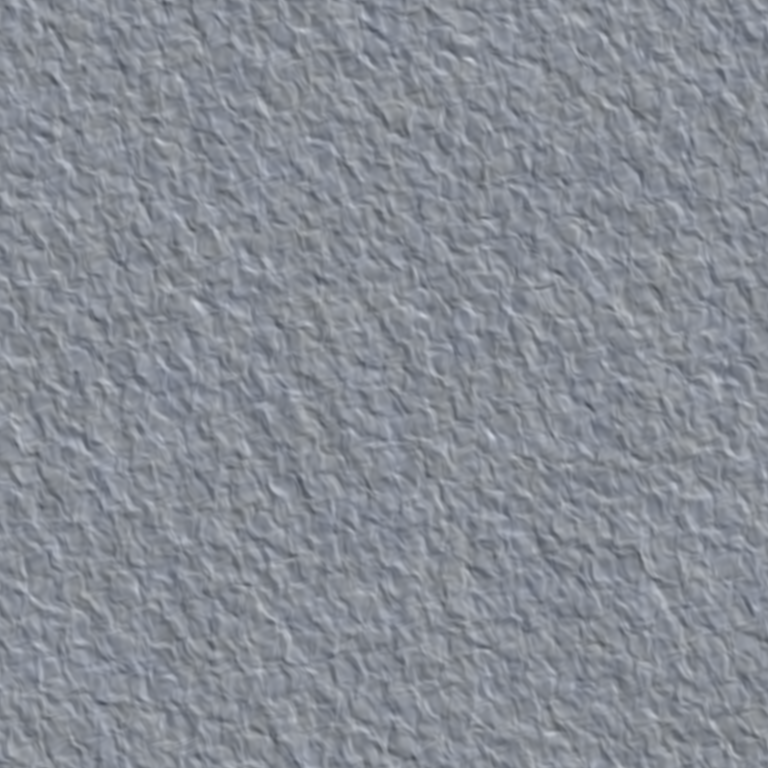
Reproduce this texture procedurally as a Shadertoy shader.

```glsl
// Rough blue-grey plaster: fine short wrinkles and small dents under raking light.

const vec3  BASE_COLOR   = vec3(0.528, 0.548, 0.582);
const vec3  TINT_SHIFT   = vec3(0.010, 0.005, -0.014); // warm and cool patches
const vec2  LIGHT_DIR    = vec2(0.66, 0.75);           // from the upper right
const vec2  GRAIN_DIR    = vec2(0.50, -0.866);         // wrinkles run steeply down to the right
const float GRAIN_STRETCH = 1.12;
const float RELIEF       = 0.086;   // brightness per unit of slope
const float SOFTNESS     = 0.0015;  // half width of the slope sample
const float WARP_FREQ    = 38.0;
const float WARP_AMOUNT  = 0.0075;
const float COARSE_FREQ  = 25.0;
const float MEDIUM_FREQ  = 54.0;
const float FINE_FREQ    = 103.0;
const vec3  GRAIN_SLOPES = vec3(0.36, 0.74, 0.62);     // coarse, medium, fine
const float CREASE_FREQ  = 9.0;
const float CREASE_WIDTH = 0.05;
const float CREASE_DEPTH = 0.0035;
const float DENT_GRID    = 9.0;
const float DENT_SHARE   = 0.25;
const vec2  DENT_SIZE    = vec2(0.013, 0.006);
const float DENT_DEPTH   = 0.008;
const float TONE_AMOUNT  = 0.025;

// Two random values from 0 to 1 for a lattice cell
vec2 hash2(vec2 cell) {
    uvec2 q = uvec2(ivec2(cell)) * uvec2(1597u, 3571u) + uvec2(811u, 277u);
    q = q * 1664525u + 1013904223u;
    q.x += q.y * 1664525u;
    q.y += q.x * 1664525u;
    q ^= q >> 16u;
    q.x += q.y * 1664525u;
    q.y += q.x * 1664525u;
    q ^= q >> 16u;
    return vec2(q & 0xffffu) / 65535.0;
}

float cornerRamp(vec2 cell, vec2 offset) {
    float angle = 6.28319 * hash2(cell).x;
    return dot(vec2(cos(angle), sin(angle)), offset);
}

float gradientNoise(vec2 p) {
    vec2 i = floor(p), f = p - i;
    vec2 u = f * f * f * (f * (f * 6.0 - 15.0) + 10.0);
    vec2 e = vec2(1.0, 0.0);
    float low  = mix(cornerRamp(i, f), cornerRamp(i + e, f - e), u.x);
    float high = mix(cornerRamp(i + e.yx, f - e.yx), cornerRamp(i + 1.0, f - 1.0), u.x);
    return mix(low, high, u.y);
}

// Sparse flat dents, one at most in each grid cell
float dents(vec2 p) {
    vec2 cell = floor(p * DENT_GRID);
    vec2 pick = hash2(cell + 300.0);
    vec2 center = (cell + 0.3 + 0.4 * hash2(cell + 500.0)) / DENT_GRID;
    vec2 d = (p - center) / (DENT_SIZE * mix(0.7, 1.0, pick.y));
    return step(pick.x, DENT_SHARE) * exp(-dot(d, d));
}

// Broken valleys along the zero line of a broad noise
float creases(vec2 q) {
    float line = gradientNoise(q * CREASE_FREQ + 70.0) / CREASE_WIDTH;
    float mask = smoothstep(0.05, 0.3, gradientNoise(q * CREASE_FREQ * 0.9 + 130.0));
    return mask * exp(-line * line);
}

float height(vec2 p) {
    vec2 warp = vec2(gradientNoise(p * WARP_FREQ), gradientNoise(p * WARP_FREQ + 50.0));
    vec2 w = p + WARP_AMOUNT * warp;
    vec2 across = vec2(-GRAIN_DIR.y, GRAIN_DIR.x);
    vec2 q = vec2(dot(w, GRAIN_DIR) / GRAIN_STRETCH, dot(w, across));
    vec3 grain = vec3(gradientNoise(q * COARSE_FREQ) / COARSE_FREQ,
                      gradientNoise(q * MEDIUM_FREQ + 17.0) / MEDIUM_FREQ,
                      gradientNoise(q * FINE_FREQ + 31.0) / FINE_FREQ);
    return dot(grain, GRAIN_SLOPES) - CREASE_DEPTH * creases(q) - DENT_DEPTH * dents(w);
}

void mainImage(out vec4 fragColor, in vec2 fragCoord) {
    vec2 p = fragCoord / iResolution.y;

    // Slope toward the light
    vec2 reach = normalize(LIGHT_DIR) * SOFTNESS;
    float slope = (height(p - reach) - height(p + reach)) / (2.0 * SOFTNESS);

    // Broad tone and faint colour patches
    float tone = gradientNoise(p * 6.0 + 210.0) + gradientNoise(p * 17.0 + 240.0);
    float tint = gradientNoise(p * 11.0 + 270.0) + gradientNoise(p * 34.0 + 290.0);

    vec3 color = BASE_COLOR + RELIEF * slope + TONE_AMOUNT * tone + TINT_SHIFT * tint;
    fragColor = vec4(clamp(color, 0.0, 1.0), 1.0);
}
```
